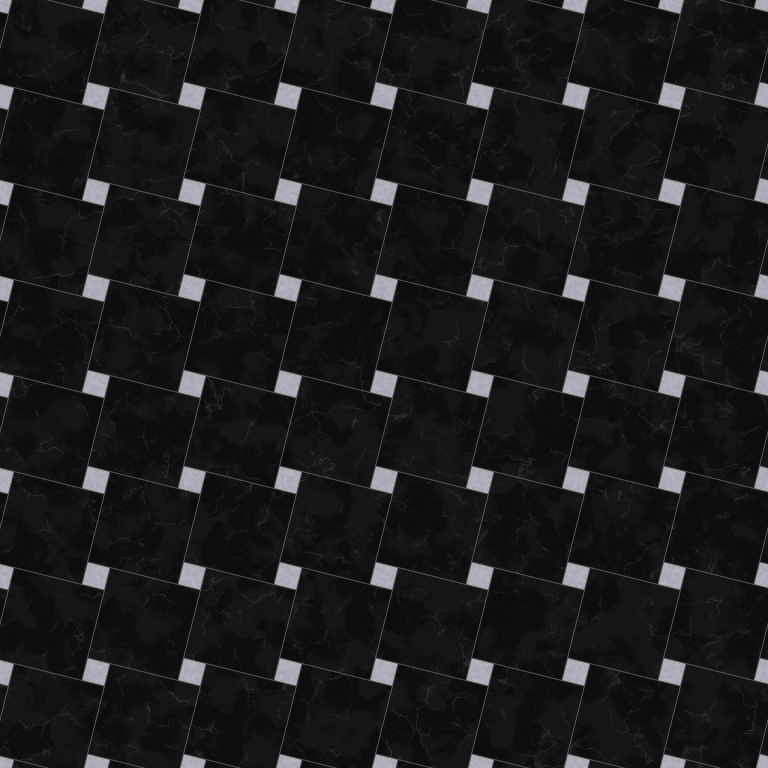
Give the GLSL for this pattern, as a WebGL 2 fragment shader.

```glsl
#version 300 es
precision highp float;
// Pinwheel floor: large black marble tiles with small pale tiles at the lattice points.
// Two square sizes fill each unit cell at a slope of 1:4; every large tile takes its
// own quarter turn and patch of noise, keyed by a wrapped cell number, so it tiles.
uniform vec2 u_resolution;
out vec4 fragColor;

const float REPEATS = 8.0;
const vec2 TILE_SIDES = vec2(4.0, 1.0) / sqrt(17.0);  // large and small side, in cells
const float GROUT_WIDTH = 0.009;
const float VEIN_SCALE = 2.7;
const float VEIN_WIDTH = 0.035;
const float VEIN_STRENGTH = 0.085;
const float CLOUD_SCALE = 4.5;
const float SPECKLE_SCALE = 34.0;
const vec3 MARBLE_DARK = vec3(0.052, 0.052, 0.053);
const vec3 MARBLE_LIGHT = vec3(0.082, 0.082, 0.083);
const vec3 GROUT_COLOR = vec3(0.37);
const vec3 PALE_COLOR = vec3(0.68, 0.68, 0.72);

// Integer hash giving two values from 0 to 1
vec2 hash2(vec2 cell) {
    uvec2 h = uvec2(ivec2(cell)) * 1664525u + 1013904223u;
    h.x += h.y * 1664525u;
    h.y += h.x * 1664525u;
    h ^= h >> 16u;
    h.x += h.y * 1664525u;
    h.y += h.x * 1664525u;
    h ^= h >> 16u;
    return vec2(h & 65535u) / 65535.0;
}

float valueNoise(vec2 p) {
    vec2 i = floor(p), f = fract(p);
    f = f * f * (3.0 - 2.0 * f);
    float low = mix(hash2(i).x, hash2(i + vec2(1, 0)).x, f.x);
    float high = mix(hash2(i + vec2(0, 1)).x, hash2(i + vec2(1, 1)).x, f.x);
    return mix(low, high, f.y);
}

float fbm(vec2 p) {
    float sum = 0.0, amplitude = 0.5;
    for (int i = 0; i < 4; i++) {
        sum += amplitude * valueNoise(p);
        p = p * 2.03 + 17.3;
        amplitude *= 0.5;
    }
    return sum / 0.9375;
}

// Gap between the nearest two scattered points: zero along cell borders
float crackDistance(vec2 p) {
    vec2 base = floor(p);
    float nearest = 9.0, second = 9.0;
    for (int y = -1; y <= 1; y++)
    for (int x = -1; x <= 1; x++) {
        vec2 cell = base + vec2(x, y);
        float d = length(cell + hash2(cell) - p);
        second = min(second, max(nearest, d));
        nearest = min(nearest, d);
    }
    return second - nearest;
}

vec3 marble(vec2 p, vec2 seed) {
    vec2 warp = vec2(fbm(p * 5.0 + seed + 31.0), fbm(p * 5.0 + seed + 73.0)) - 0.5;
    // Stepped clouds with ragged borders
    float cloud = fbm(p * CLOUD_SCALE + seed + warp);
    float patches = 0.65 * smoothstep(0.46, 0.51, cloud) + 0.35 * smoothstep(0.56, 0.60, cloud);
    vec3 color = mix(MARBLE_DARK, MARBLE_LIGHT, patches);
    // Main veins and finer branches, fading in and out
    float fade = smoothstep(0.3, 0.75, fbm(p * 6.0 + seed + 120.0));
    float crack = crackDistance(p * VEIN_SCALE + seed + warp * 0.9);
    float branch = crackDistance(p * VEIN_SCALE * 2.1 + seed + 50.0 + warp * 1.6);
    float vein = 1.0 - smoothstep(0.0, VEIN_WIDTH, crack);
    float halo = 1.0 - smoothstep(0.0, VEIN_WIDTH * 5.0, crack);
    float twig = 1.0 - smoothstep(0.0, VEIN_WIDTH * 1.5, branch);
    return color + VEIN_STRENGTH * fade * (vein + 0.2 * halo + 0.35 * twig * fade);
}

float chebyshev(vec2 q) { return max(abs(q.x), abs(q.y)); }

void main() {
    vec2 p = gl_FragCoord.xy / u_resolution * REPEATS;
    float pixel = REPEATS / min(u_resolution.x, u_resolution.y);
    mat2 tilt = mat2(TILE_SIDES.x, TILE_SIDES.y, -TILE_SIDES.y, TILE_SIDES.x);

    // Find the large tile that holds this point
    float reach = 9.0;
    vec2 local = vec2(0.0), id = vec2(0.0);
    for (int y = -1; y <= 1; y++)
    for (int x = -1; x <= 1; x++) {
        vec2 cell = floor(p) + vec2(x, y);
        vec2 q = tilt * (p - cell - 0.5);
        float d = chebyshev(q);
        if (d < reach) { reach = d; local = q; id = mod(cell, REPEATS); }
    }

    // Marble with a random quarter turn per tile
    vec2 pick = hash2(id + 200.0);
    if (pick.x > 0.5) local = vec2(-local.y, local.x);
    if (pick.y > 0.5) local = -local;
    vec3 color = marble(local, 300.0 + floor(hash2(id + 400.0) * 900.0));

    // Hairline grout between large tiles
    float edge = abs(reach - 0.5 * TILE_SIDES.x);
    vec2 sides = clamp((vec2(0.5, -0.5) * GROUT_WIDTH - edge) / pixel + 0.5, 0.0, 1.0);
    color = mix(color, GROUT_COLOR, sides.x - sides.y);

    // Small pale tile with a fine speckle
    vec2 corner = floor(p + 0.5);
    vec2 small = tilt * (p - corner);
    float inset = 0.5 * (TILE_SIDES.y - GROUT_WIDTH) - chebyshev(small);
    vec2 paleSeed = 500.0 + floor(hash2(mod(corner, REPEATS) + 700.0) * 900.0);
    float speckle = fbm(small * SPECKLE_SCALE + paleSeed) - 0.5;
    color = mix(color, PALE_COLOR + 0.10 * speckle, clamp(inset / pixel + 0.5, 0.0, 1.0));

    fragColor = vec4(color, 1.0);
}
```
